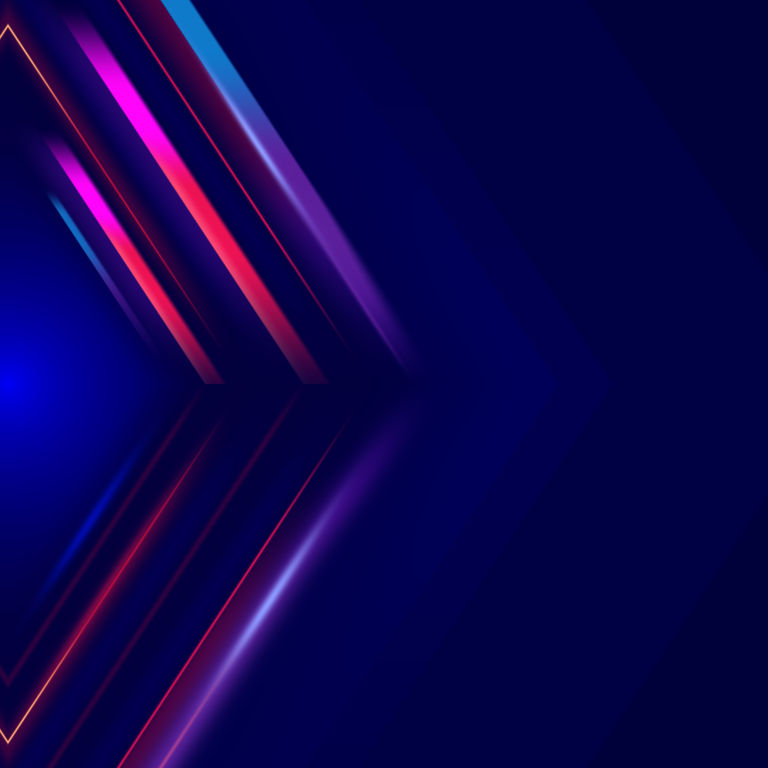
Write a WebGL 1 fragment shader that draws this background.

```glsl
precision highp float;
// Nested neon chevrons pointing right over deep navy, with a blue glow at left.
// A folded coordinate k is constant along each chevron; bars, hairlines and
// halos are profiles across k, faded and tinted by the height h from the axis.

uniform vec2 u_resolution;

const float SLOPE = 0.66;         // horizontal run per unit of height
const float FOLD_X = 0.0104;      // axis where the chevrons close into diamonds
const float BLUE_K = 0.224;       // tip positions, from inner to outer
const float SMALL_K = 0.267;
const float INNER_LINE_K = 0.3185;
const float LARGE_K = 0.395;
const float OUTER_LINE_K = 0.484;
const float OUTER_K = 0.539;
const float HAIR = 0.0016;        // half width of the thin lines

const vec3 NAVY = vec3(0.0, 0.0, 0.27);
const vec3 SHADOW = vec3(0.008, 0.0, 0.235);
const vec3 CORE_BLUE = vec3(0.0, 0.0, 1.0);
const vec3 CYAN = vec3(0.06, 0.50, 0.82);
const vec3 ICE = vec3(0.55, 0.60, 1.0);
const vec3 PURPLE = vec3(0.38, 0.13, 0.63);
const vec3 VIOLET = vec3(0.23, 0.03, 0.53);
const vec3 MAGENTA = vec3(1.0, 0.02, 0.98);
const vec3 RED = vec3(0.93, 0.07, 0.33);
const vec3 ROSE = vec3(1.0, 0.38, 0.52);
const vec3 MAROON = vec3(0.34, 0.01, 0.25);
const vec3 PEACH = vec3(1.0, 0.66, 0.45);

// Smooth step down from one to zero.
float fall(float a, float b, float x) {
  return 1.0 - smoothstep(a, b, x);
}

// Rises over a..b and falls over c..d.
float span(float x, float a, float b, float c, float d) {
  return smoothstep(a, b, x) * fall(c, d, x);
}

// Soft bell of half width w about c.
float bell(float x, float c, float w) {
  float d = (x - c) / w;
  return exp(-d * d);
}

// Filled stripe between a and b with a softened outer edge.
float stripe(float k, float a, float b, float soft) {
  float aa = 1.2 / u_resolution.y;
  return span(k, a - aa, a + aa, b - soft, b + soft);
}

vec3 backdrop(vec2 p, float k, float h) {
  float aa = 1.5 / u_resolution.y;
  float near = mix(1.0, 0.45, smoothstep(0.0, 0.5, h));
  vec3 c = NAVY;
  c.b += 0.08 * near * smoothstep(0.48, 0.72, k) * fall(0.727 - aa, 0.727 + aa, k);
  c.b += 0.04 * near * span(k, 0.727 - aa, 0.727 + aa, 0.797 - aa, 0.797 + aa);
  c.b -= 0.04 * smoothstep(1.09, 1.10, k);
  c = mix(c, SHADOW, fall(0.46, 0.58, k) * 0.85);
  // Faint blue sheen in the gaps between the bars.
  c.b += 0.07 * (bell(k, 0.365, 0.02) + bell(k, 0.455, 0.02)) * smoothstep(0.0, 0.2, h);
  float r = length(p - vec2(FOLD_X, 0.5));
  float glow = 0.5 * exp(-r / 0.06) + 0.46 * exp(-r * r / 0.042);
  return mix(c, CORE_BLUE, glow * fall(0.17, 0.28, k));
}

// Two-tone bar: red near the tip, magenta further out, rose along its inner edge.
vec3 neonBar(vec3 c, float k, float h, float start, float width, float reach) {
  float fade = span(h, -0.04, 0.36 * reach, 0.76 * reach, reach);
  float hot = smoothstep(0.50 * reach, 0.67 * reach, h);
  float halo = fall(0.0, 0.05, start - k) * step(k, start);
  c = mix(c, VIOLET, 0.65 * halo * span(h, 0.0, 0.4 * reach, 0.8 * reach, 1.05 * reach));
  vec3 tint = mix(RED, MAGENTA, hot);
  float edge = fall(0.0, width * 0.55, k - start);
  tint = mix(tint, ROSE, edge * 0.7 * (1.0 - hot));
  return mix(c, tint, stripe(k, start, start + width, 0.005) * fade);
}

vec3 upperHalf(vec3 c, float k, float h) {
  // Short cyan bar.
  vec3 tint = mix(PURPLE, CYAN, smoothstep(0.11, 0.19, h));
  c = mix(c, tint, stripe(k, BLUE_K, BLUE_K + 0.011, 0.003)
      * span(h, 0.02, 0.18, 0.22, 0.255) * 0.9);

  c = neonBar(c, k, h, SMALL_K, 0.026, 0.335);
  c = neonBar(c, k, h, LARGE_K, 0.034, 0.50);

  // Maroon wash and the broad cyan-to-purple bar.
  float wash = smoothstep(OUTER_LINE_K - 0.01, OUTER_K, k) * step(k, OUTER_K);
  c = mix(c, mix(VIOLET, MAROON, smoothstep(0.15, 0.35, h)),
      wash * smoothstep(0.0, 0.25, h) * 0.85);
  tint = mix(VIOLET, PURPLE, smoothstep(0.0, 0.2, h));
  tint = mix(tint, CYAN, smoothstep(0.28, 0.44, h));
  float soft = mix(0.016, 0.003, smoothstep(0.05, 0.3, h));
  float outer = OUTER_K + mix(0.026, 0.038, smoothstep(0.0, 0.25, h));
  c = mix(c, tint, stripe(k, OUTER_K, outer, soft) * smoothstep(-0.01, 0.13, h) * 0.95);
  c = mix(c, ICE, bell(k, OUTER_K + 0.002, 0.006) * bell(h, 0.31, 0.09));
  return mix(c, PURPLE, bell(k, OUTER_K + 0.001, 0.004) * span(h, 0.0, 0.1, 0.2, 0.3) * 0.6);
}

vec3 lowerHalf(vec3 c, float k, float h) {
  c = mix(c, vec3(0.0, 0.06, 0.85), bell(k, 0.236, 0.008) * bell(h, 0.18, 0.08) * 0.7);
  float ends = smoothstep(-0.02, 0.08, h);
  c = mix(c, MAROON, (bell(k, SMALL_K, 0.005) + bell(k, LARGE_K, 0.005)) * 0.5 * ends);
  c = mix(c, RED, bell(k, INNER_LINE_K - 0.002, 0.008) * bell(h, 0.28, 0.12) * 0.7);

  // Maroon wash and a soft violet beam with an icy core.
  float wash = span(k, OUTER_LINE_K - 0.008, OUTER_LINE_K + 0.01, 0.50, OUTER_K);
  c = mix(c, MAROON, wash * smoothstep(0.1, 0.35, h) * 0.8);
  float center = mix(0.551, OUTER_K, smoothstep(0.05, 0.28, h));
  float beam = bell(k, center, 0.026) * smoothstep(-0.01, 0.17, h);
  c = mix(c, mix(VIOLET, PURPLE, smoothstep(0.1, 0.35, h)), beam * 0.9);
  c = mix(c, ICE, bell(k, OUTER_K - 0.001, 0.008) * bell(h, 0.285, 0.09));
  return mix(c, ROSE, bell(k, OUTER_K, 0.003) * smoothstep(0.3, 0.5, h) * 0.45);
}

void main() {
  vec2 p = gl_FragCoord.xy / u_resolution;
  float h = abs(p.y - 0.5);
  float k = FOLD_X + abs(p.x - FOLD_X) + SLOPE * h;
  vec3 c = backdrop(p, k, h);
  c = p.y > 0.5 ? upperHalf(c, k, h) : lowerHalf(c, k, h);

  // Hairlines shared by both halves, peach at the closing corners.
  float reach = smoothstep(0.02, 0.22, h);
  c = mix(c, MAROON, bell(k, INNER_LINE_K + 0.004, 0.017) * reach * 0.65);
  vec3 line = mix(RED * 0.75, PEACH, smoothstep(0.30, 0.44, h));
  c = mix(c, line, bell(k, INNER_LINE_K, HAIR) * reach);
  c = mix(c, RED, bell(k, OUTER_LINE_K, HAIR * 1.3) * reach * 0.85);
  gl_FragColor = vec4(c, 1.0);
}
```
